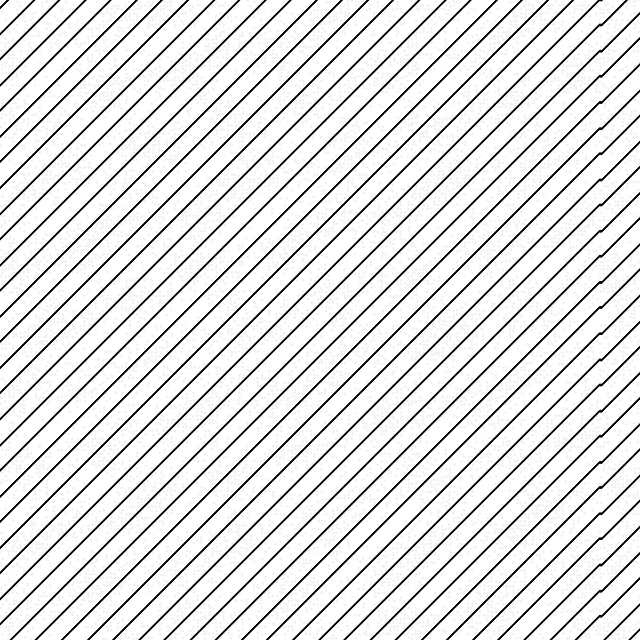
Give the GLSL for this pattern, as a Shadertoy shader.

```glsl
// Crisp black diagonal hatching on white paper with faint grey speckle.

const float PERIOD = 0.04014;        // line spacing along a canvas edge
const float OFFSET = 0.0531;         // first line, from the top left corner
const float LINE_WIDTH = 0.003;      // measured across the line
const float EDGE_SOFTNESS = 0.6;     // in pixels
const float SNAP_GRID = 512.0;       // line positions settle on this grid
const float SEAM_START = 0.936;      // narrow vertical seam that kinks lines
const float SEAM_END = 0.941;
const float SEAM_SHIFT = 2.0;        // in grid steps
const float SPECK_CELLS = 170.0;
const float SPECK_RADIUS = 0.37;     // in cells
const float SPECK_DENSITY = 0.38;
const vec3 PAPER = vec3(1.0);
const vec3 SPECK = vec3(0.95);
const vec3 INK = vec3(0.01);

vec2 hash2(vec2 p) {
    vec3 q = fract(p.xyx * vec3(0.1031, 0.1030, 0.0973));
    q += dot(q, q.yzx + 33.33);
    return fract((q.xx + q.yz) * q.zy);
}

// Distance across to the nearest rising diagonal line
float hatchDistance(vec2 uv) {
    float diagonal = uv.x + 1.0 - uv.y;
    diagonal -= SEAM_SHIFT / SNAP_GRID * smoothstep(SEAM_START, SEAM_END, uv.x);
    float index = floor((diagonal - OFFSET) / PERIOD + 0.5);
    float center = OFFSET + index * PERIOD;
    center = (floor(center * SNAP_GRID) + 0.5) / SNAP_GRID;
    return abs(diagonal - center) * inversesqrt(2.0);
}

// Soft cellular spots, gathered into broad patches
float speckle(vec2 uv, float pixel) {
    vec2 p = uv * SPECK_CELLS;
    vec2 cell = floor(p);
    float patches = 1.0 + 0.45 * sin(uv.x * 41.0 + 2.0 * sin(uv.y * 23.0))
                        + 0.45 * sin(uv.y * 57.0 - uv.x * 19.0);
    float soft = max(0.5 * pixel * SPECK_CELLS, 0.1);
    float spots = 0.0;
    for (int y = -1; y <= 1; y++) {
        for (int x = -1; x <= 1; x++) {
            vec2 id = cell + vec2(x, y);
            vec2 center = id + 0.25 + 0.5 * hash2(id);
            float present = step(hash2(id + 71.7).x, SPECK_DENSITY * patches);
            float edge = SPECK_RADIUS - length(p - center);
            spots = max(spots, present * smoothstep(-soft, soft, edge));
        }
    }
    return spots;
}

void mainImage(out vec4 fragColor, in vec2 fragCoord) {
    vec2 uv = fragCoord / iResolution.xy;
    float pixel = 1.0 / min(iResolution.x, iResolution.y);

    vec3 color = mix(PAPER, SPECK, speckle(uv, pixel));
    float edge = 0.5 * LINE_WIDTH - hatchDistance(uv);
    float ink = clamp(0.5 + edge / (EDGE_SOFTNESS * pixel), 0.0, 1.0);
    color = mix(color, INK, ink);

    fragColor = vec4(color, 1.0);
}
```
